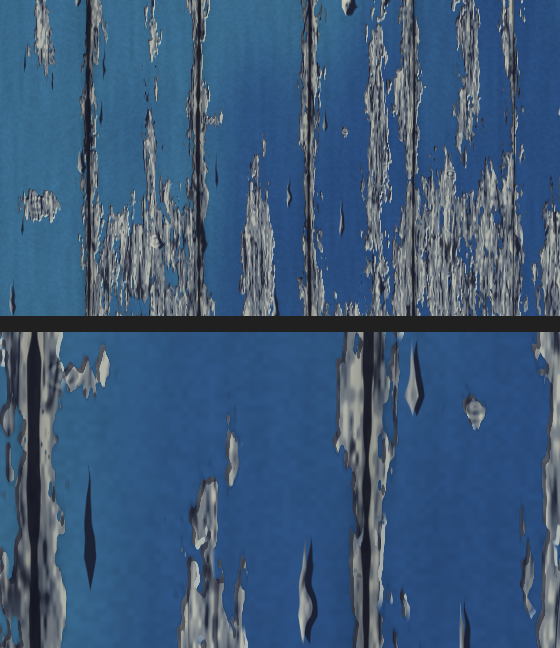
Top: the whole. Bottom: its middle third, enlarged.
Give the GLSL for this texture, as a Shadertoy shader.

```glsl
// Weathered blue planks: six painted boards whose paint has peeled to grey wood.
// A signed "bare wood" field (seams, low wear, strips, knots) is made ragged by
// stretched cellular noise, then lit from the upper left for curls and shadows.
#define PAINT_LIGHT vec3(0.225, 0.415, 0.550)
#define PAINT_DEEP  vec3(0.160, 0.295, 0.485)
#define WOOD_DARK   vec3(0.29, 0.33, 0.39)
#define WOOD_MID    vec3(0.46, 0.49, 0.52)
#define WOOD_PALE   vec3(0.70, 0.71, 0.67)
#define SHADOW      vec3(0.10, 0.11, 0.17)
#define CURL        vec3(0.82, 0.82, 0.76)
#define RAGGED      0.046
#define FLAKE_GRID  vec2(5.2, 5.6)
#define FLAKE_ODDS  0.5
#define LIGHT_STEP  vec2(-0.0035, 0.005)

// Per seam: bare width on the left, on the right, and half width of the gap.
const vec3 SEAM[5] = vec3[5](vec3(0.016, 0.034, 0.0080), vec3(0.044, 0.018, 0.0065),
    vec3(0.026, 0.028, 0.0055), vec3(0.052, 0.018, 0.0040), vec3(0.034, 0.014, 0.0016));
// Per board: height of low wear; one bare strip (centre, half size); one knot.
const float LOW_WEAR[6] = float[6](-0.3, 0.33, -0.3, 0.0, 0.42, -0.3);
const vec4 STRIP[6] = vec4[6](
    vec4(0.13, 0.91, 0.026, 0.13), vec4(0.48, 0.55, 0.016, 0.34),
    vec4(0.815, 0.14, 0.042, 0.32), vec4(1.19, 0.52, 0.032, 0.46),
    vec4(1.48, 0.82, 0.034, 0.30), vec4(1.80, 0.12, 0.10, 0.31));
const vec3 KNOT[5] = vec3[5](vec3(0.12, 0.35, 0.043), vec3(0.493, 0.237, 0.030),
    vec3(0.663, 0.62, 0.021), vec3(1.09, 0.588, 0.021), vec3(1.426, 0.45, 0.021));

float hash(vec2 p) { return fract(sin(dot(p, vec2(127.1, 311.7))) * 43758.5); }

float noise(vec2 p) {
    vec2 i = floor(p), f = fract(p);
    f = f * f * (3.0 - 2.0 * f);
    return mix(mix(hash(i), hash(i + vec2(1, 0)), f.x),
               mix(hash(i + vec2(0, 1)), hash(i + vec2(1, 1)), f.x), f.y);
}

float cellular(vec2 p) {
    float nearest = 2.0;
    for (int k = 0; k < 9; k++) {
        vec2 id = floor(p) + vec2(k % 3 - 1, k / 3 - 1);
        nearest = min(nearest, length(id + vec2(hash(id), hash(id + 57.0)) - p));
    }
    return nearest;
}

float seamX(int k, float y) {
    float n = float(k);
    return 0.295 + 0.335 * n + 0.015 * cos(1.3 * (n - 2.3)) + 0.002 * sin(7.0 * y + n);
}

// Positive on bare wood, negative on paint.
float bareWood(vec2 p) {
    float bare = -0.06;
    int board = 0;
    for (int k = 0; k < 5; k++) {
        float dx = p.x - seamX(k, p.y);
        if (dx > 0.0) board = k + 1;
        float width = dx < 0.0 ? SEAM[k].x : SEAM[k].y;
        width *= 0.25 + 1.1 * noise(vec2(p.y * 4.5, float(k) * 7.0 + step(0.0, dx)))
               + 0.6 * smoothstep(0.45, 0.0, p.y);
        bare = max(bare, width - abs(dx));
        bare = max(bare, KNOT[k].z - length((p - KNOT[k].xy) * vec2(0.8, 1.1)));
    }
    bare = max(bare, min((LOW_WEAR[board] - p.y) * 0.2, 0.009));
    for (int k = 0; k < 6; k++)
        bare = max(bare, STRIP[k].z * (1.0 - length((p - STRIP[k].xy) / STRIP[k].zw)));
    float rag = 0.55 * noise(p * vec2(24, 5)) - 0.7 * cellular(p * vec2(46, 9))
              + 0.55 * noise(p * vec2(120, 26)) + 0.35 * noise(p * vec2(230, 85));
    return bare + RAGGED * (rag - 0.44);
}

vec3 woodColor(vec2 p) {
    vec2 q = p + vec2(0.003 * sin(9.0 * p.y + 5.0 * p.x) + 0.004 * noise(p * vec2(12, 9)), 0);
    float grain = 0.42 * noise(q * vec2(210, 16)) + 0.26 * noise(q * vec2(70, 7))
                + 0.32 * noise(q * vec2(290, 75));
    for (int k = 0; k < 5; k++) {
        float r = length((q - KNOT[k].xy) * vec2(0.8, 1.1)) / KNOT[k].z;
        grain += 0.09 * sin(13.0 * r) * smoothstep(1.1, 0.6, r);
    }
    vec3 c = mix(WOOD_DARK, WOOD_MID, smoothstep(0.30, 0.50, grain));
    c = mix(c, WOOD_PALE, smoothstep(0.50, 0.74, grain));
    float crack = smoothstep(0.09, 0.0, abs(noise(q * vec2(85, 6)) - 0.5));
    return mix(c, SHADOW, 0.8 * max(crack * smoothstep(0.7, 0.4, grain), smoothstep(0.34, 0.2, grain)));
}

vec3 paintColor(vec2 p) {
    float depth = 0.42 * p.x + 0.35 * (1.0 - p.y) + 0.35 * (noise(p * vec2(5, 3)) - 0.5);
    vec3 c = mix(PAINT_LIGHT, PAINT_DEEP, smoothstep(0.32, 0.74, depth));
    return c * (0.92 + 0.08 * noise(p * vec2(60, 7)) + 0.08 * noise(p * 140.0));
}

// Loose flakes: pointed curls, pale on the lit side and dark on the other.
void addFlakes(inout vec3 c, vec2 p, float aa) {
    for (int k = 0; k < 9; k++) {
        vec2 id = floor(p * FLAKE_GRID) + vec2(k % 3 - 1, k / 3 - 1);
        float h = hash(id + 13.0);
        if (hash(id + 3.0) > FLAKE_ODDS) continue;
        vec2 centre = (id + 0.2 + 0.6 * vec2(hash(id), hash(id + 31.0))) / FLAKE_GRID;
        vec2 size = vec2(0.007 + 0.018 * h * h, 0.03 + 0.05 * hash(id + 7.0));
        vec2 q = (p - centre) / size;
        q.x += 0.5 * (h - 0.5) * q.y + 0.7 * (noise(p * vec2(60, 45)) - 0.5);
        float taper = min((1.0 - q.y) * 0.65, (1.0 + q.y) * 1.8);
        float shade = smoothstep(-aa, aa, (taper - abs(q.x - 0.3)) * size.x - aa);
        float body = smoothstep(-aa, aa, (taper * 0.75 - abs(q.x + 0.2)) * size.x - aa);
        c = mix(c, SHADOW, 0.9 * shade);
        c = mix(c, mix(woodColor(p), CURL, smoothstep(0.1, -0.4, q.x) * h), body * step(0.3, h));
    }
}

void mainImage(out vec4 fragColor, in vec2 fragCoord) {
    vec2 p = fragCoord / iResolution.y;
    float aa = 1.0 / iResolution.y;
    // Paint over wood, with the layer's cast shadow and curled edges.
    float bare = bareWood(p);
    float wood = smoothstep(-aa, aa, bare);
    float litWood = smoothstep(-aa, aa, bareWood(p + LIGHT_STEP));
    float curl = (1.0 - wood) * litWood * smoothstep(0.5, 0.62, noise(p * vec2(14, 7)));
    vec3 c = mix(paintColor(p) * (1.0 - 0.12 * smoothstep(-0.006, 0.0, bare)), woodColor(p), wood);
    c = mix(c, SHADOW, 0.6 * wood * (1.0 - litWood));
    c = mix(c, CURL, 0.8 * curl);
    addFlakes(c, p, aa);
    // Dark gaps between boards, with soft shade beside them.
    for (int k = 0; k < 5; k++) {
        float dx = abs(p.x - seamX(k, p.y));
        float gap = SEAM[k].z * (0.3 + 0.9 * noise(vec2(p.y * 30.0, float(k) * 5.0)));
        c *= 1.0 - 0.3 * exp(-dx / (2.0 * SEAM[k].z));
        c = mix(c, SHADOW * 0.8, 0.92 * smoothstep(gap + aa, gap - aa, dx));
    }
    fragColor = vec4(c, 1.0);
}
```
